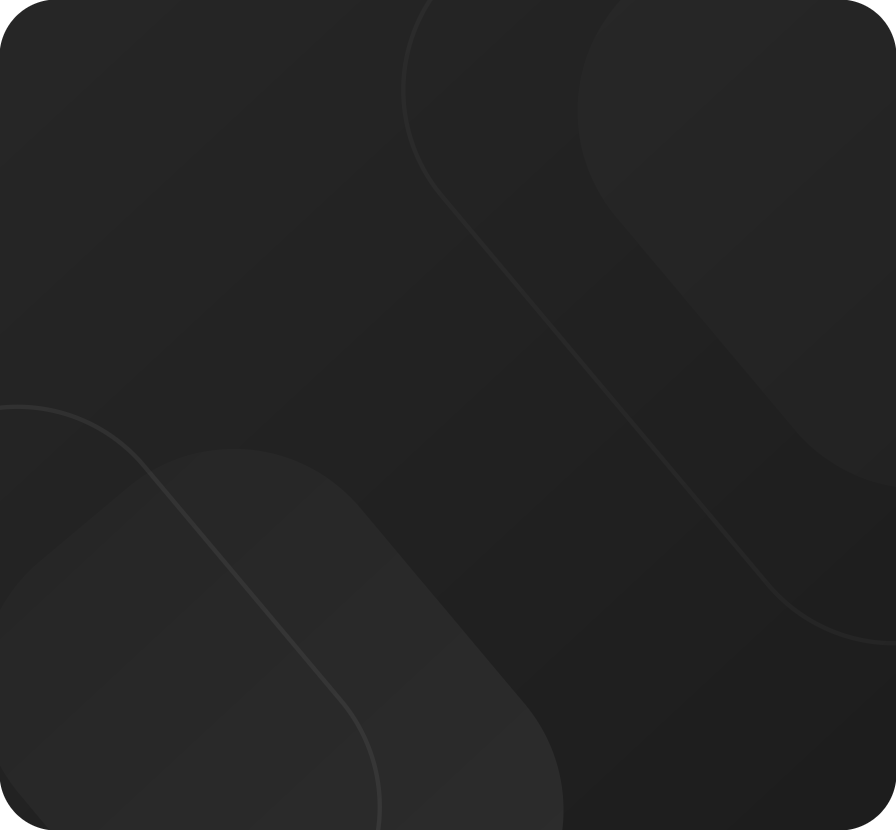
This background is drawn by a Shadertoy shader. Its source:

```glsl
// Dark rounded card with faint tilted panels and thin outlines over a diagonal gradient.

// Colours and tints
const vec3 OUTSIDE = vec3(1.0);
const vec3 CARD_LIGHT = vec3(0.151);
const vec3 CARD_DARK = vec3(0.112);
const float UPPER_FILL = 0.016;
const float UPPER_LINE = 0.030;
const float LOWER_LINE = 0.058;
const vec2 LOWER_FILL = vec2(-0.020, 0.077); // opacity at both ends of the gradient

// Sizes, in canvas heights
const float CARD_RADIUS = 0.068;
const float PANEL_RADIUS = 0.1986;
const float LINE_HALF_WIDTH = 0.0026;

// Axes shared by all tilted panels
const vec2 ALONG = vec2(0.643, -0.766);
const vec2 ACROSS = vec2(0.766, 0.643);

float roundedBox(vec2 p, vec2 halfCore, float radius) {
    vec2 d = abs(p) - halfCore;
    return length(max(d, 0.0)) + min(max(d.x, d.y), 0.0) - radius;
}

// Tilted panel given by the centre of one corner arc and the signed span to the opposite one
float panel(vec2 p, vec2 corner, vec2 span) {
    vec2 q = vec2(dot(p - corner, ALONG), dot(p - corner, ACROSS));
    return roundedBox(q - 0.5 * span, 0.5 * abs(span), PANEL_RADIUS);
}

// Smooth coverage of a shape, one pixel wide at the edge
float coverage(float dist) {
    return clamp(0.5 - dist * iResolution.y, 0.0, 1.0);
}

float outline(float dist) {
    return coverage(abs(dist) - LINE_HALF_WIDTH);
}

vec3 tint(vec3 base, float amount) {
    return mix(base, vec3(1.0), amount);
}

void mainImage(out vec4 fragColor, in vec2 fragCoord) {
    vec2 p = fragCoord / iResolution.y;
    vec2 size = vec2(iResolution.x / iResolution.y, 1.0);

    // Gradient from the upper left to the lower right
    float diagonal = 0.5 * (p.x / size.x + 1.0 - p.y);
    vec3 color = mix(CARD_LIGHT, CARD_DARK, diagonal);

    // Upper right panel and outline
    float upperFill = panel(p, vec2(0.8944, 0.8662), vec2(0.335, 0.335));
    float upperLine = panel(p, vec2(0.6845, 0.8915), vec2(0.611, 0.611));
    color = tint(color, UPPER_FILL * coverage(upperFill));
    color = tint(color, UPPER_LINE * outline(upperLine));

    // Lower left panel and outline
    float lowerFill = panel(p, vec2(0.2817, 0.2606), vec2(0.309, -0.139));
    float lowerLine = panel(p, vec2(0.0211, 0.3113), vec2(0.370, -0.370));
    float lowerOpacity = mix(LOWER_FILL.x, LOWER_FILL.y, diagonal);
    color = tint(color, lowerOpacity * coverage(lowerFill));
    color = tint(color, LOWER_LINE * outline(lowerLine));

    // Rounded card edge
    float card = roundedBox(p - 0.5 * size, 0.5 * size - CARD_RADIUS, CARD_RADIUS);
    color = mix(OUTSIDE, color, coverage(card - 0.5 / iResolution.y));

    fragColor = vec4(color, 1.0);
}
```
